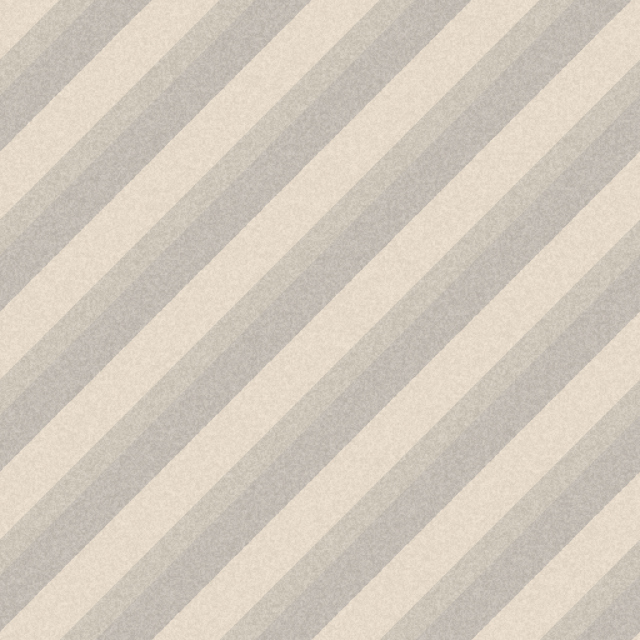
A Shadertoy shader for this pattern:

```glsl
// Diagonal three-tone stripes, four repeats across and down, with fine paper grain.
// Bands come from a periodic coordinate along x - y; the grain is
// value noise on lattices that wrap at the canvas edges.

float hash(ivec2 cell) {
    uvec2 q = uvec2(cell) * uvec2(1597334673u, 3812015801u);
    uint h = (q.x ^ q.y) * 1597334673u;
    h = (h ^ (h >> 15)) * 2246822519u;
    h ^= h >> 13;
    return float(h & 65535u) / 65535.0;
}

// Value noise in -0.5..0.5 with lattice points at cell centres
float wrappedNoise(vec2 uv, int cells) {
    vec2 p = uv * float(cells) - 0.5;
    vec2 f = fract(p);
    f = f * f * (3.0 - 2.0 * f);
    ivec2 a = (ivec2(floor(p)) + cells) % cells;
    ivec2 b = (a + 1) % cells;
    float low = mix(hash(a), hash(ivec2(b.x, a.y)), f.x);
    float high = mix(hash(ivec2(a.x, b.y)), hash(b), f.x);
    return mix(low, high, f.y) - 0.5;
}

// Smooth coverage of a band, given its centre and width in stripe periods
float band(float phase, float centre, float width, float blur) {
    float d = abs(fract(phase - centre + 0.5) - 0.5) - 0.5 * width;
    return 1.0 - smoothstep(-blur, blur, d);
}

void mainImage(out vec4 fragColor, in vec2 fragCoord) {
    vec2 uv = fragCoord / iResolution.xy;

    // Fine and slightly softer grain
    float fine = wrappedNoise(uv, 512);
    float soft = wrappedNoise(uv, 256);
    float grain = 0.07 * fine + 0.05 * soft;

    // Stripes rising to the right, with barely uneven edges
    float phase = 4.0 * (uv.x - uv.y) + 0.006 * soft;
    float blur = 4.0 / min(iResolution.x, iResolution.y);
    float cream = band(phase, 0.160, 0.424, blur);
    float shade = band(phase, 0.772, 0.354, blur);

    vec3 color = vec3(0.805, 0.775, 0.725);
    color = mix(color, vec3(0.765, 0.737, 0.704), shade);
    color = mix(color, vec3(0.900, 0.852, 0.790), cream);

    // Grain is gentler on the light band
    color += grain * mix(1.0, 0.75, cream);
    fragColor = vec4(clamp(color, 0.0, 1.0), 1.0);
}
```
